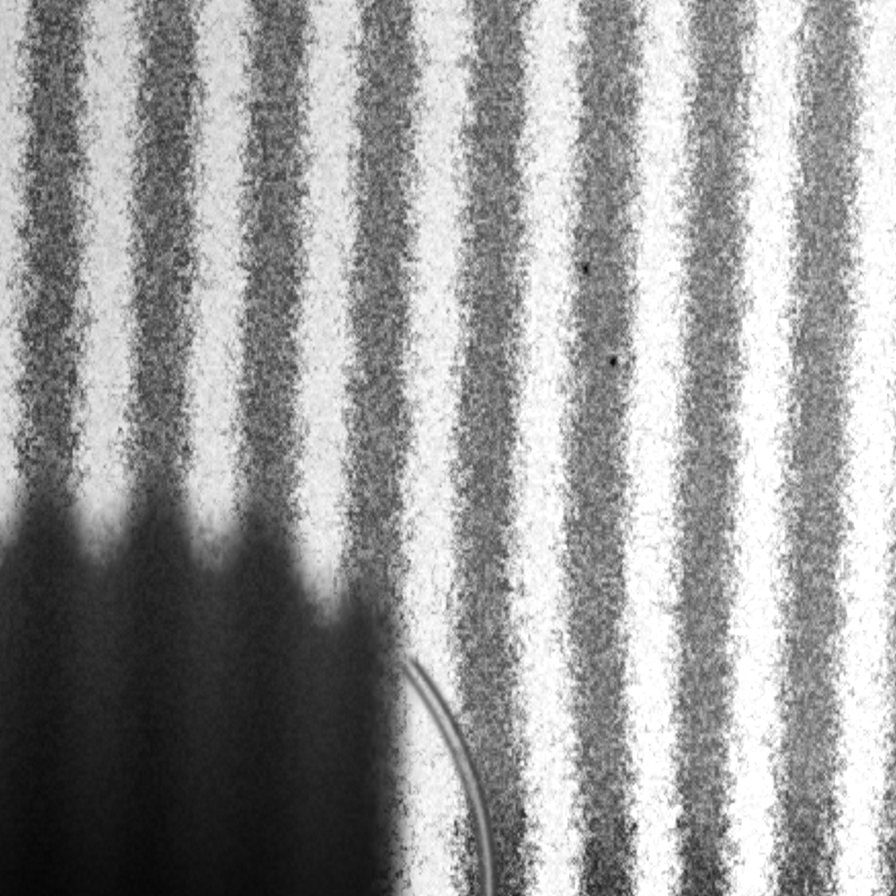
A WebGL 2 fragment shader for this pattern:

```glsl
#version 300 es
precision highp float;
// Grainy grey vertical bands with a soft dark corner and a thin curved crease.

uniform vec2 u_resolution;
out vec4 fragColor;

float hash(vec2 p) {
    vec3 q = fract(vec3(p.xyx) * 0.1031);
    q += dot(q, q.yzx + 33.33);
    return fract((q.x + q.y) * q.z);
}

float noise(vec2 p) {
    vec2 i = floor(p), f = fract(p);
    f = f * f * (3.0 - 2.0 * f);
    return mix(mix(hash(i), hash(i + vec2(1, 0)), f.x),
               mix(hash(i + vec2(0, 1)), hash(i + vec2(1, 1)), f.x), f.y);
}

// Signed noise, roughly -0.5 to 0.5
float grainAt(vec2 p) {
    return 0.6 * noise(p) + 0.4 * noise(p * 1.9 + 17.0) - 0.5;
}

// Soft line of the given half width around distance zero
float softLine(float d, float width) {
    return exp(-d * d / (width * width));
}

void main() {
    vec2 uv = gl_FragCoord.xy / u_resolution;
    float x = uv.x, y = uv.y;
    float grain = grainAt(uv * vec2(230.0, 190.0));
    float ragged = grainAt(uv * vec2(120.0, 75.0) + 41.0);

    // Leaning bands, bent slightly near the bottom
    float bend = 0.03 * smoothstep(0.4, 0.0, y) * exp(-50.0 * (x - 0.62) * (x - 0.62));
    float across = x + (1.0 - y) * (0.02 + 0.014 * x) - bend;
    float wave = cos(6.28319 * (across - 0.126) / 0.1235);
    float band = smoothstep(-0.8, 0.85, wave + 1.1 * ragged + 0.9 * grain);

    // Lit surface, brighter to the right
    float light = mix(0.8, 0.97, smoothstep(0.0, 0.9, x)) + 0.04 * smoothstep(1.0, 0.5, y);
    float dark = mix(0.36, 0.57, x) - 0.2 * smoothstep(0.16, 0.0, y + 0.1 * ragged);
    float tone = mix(dark, light, band);
    tone += grain * mix(0.42, 0.16, band);

    // Two small specks
    float specks = softLine(length((uv - vec2(0.654, 0.7)) * vec2(1.3, 0.8)), 0.005)
                 + softLine(length((uv - vec2(0.684, 0.596)) * vec2(1.3, 0.8)), 0.005);
    tone -= 0.4 * specks;

    // Curved crease: pale ridge between two dark edges
    float arc = length(uv - vec2(0.132, 0.0)) - 0.414;
    float creaseMask = smoothstep(0.43, 0.455, x) * smoothstep(0.275, 0.255, y);
    float ridge = smoothstep(0.25, 0.12, y);
    tone = mix(tone, 0.24, 0.8 * creaseMask * softLine(arc - 0.007, 0.005));
    tone = mix(tone, 0.3, 0.7 * creaseMask * softLine(arc + 0.007, 0.005));
    tone = mix(tone, 0.68, 0.8 * creaseMask * ridge * softLine(arc, 0.004));

    // Shadow in the lower left, climbing higher along the dark bands
    float shadowTop = 0.4 - 2.4 * pow(max(x - 0.2, 0.0), 2.0) + 0.05 * (0.5 - 0.5 * wave);
    float depth = min(shadowTop - y, 1.6 * (0.437 - x)) + 0.04 * ragged + 0.03 * grain;
    float shadow = smoothstep(-0.05, 0.055, depth);
    float shadowTone = 0.025 + 0.32 * y + 0.3 * x * x
                     + (0.02 + 0.12 * y) * (0.5 + 0.5 * wave)
                     + grain * (0.03 + 0.16 * y);
    tone = mix(tone, shadowTone, shadow);

    fragColor = vec4(vec3(clamp(tone, 0.0, 1.0)), 1.0);
}
```
